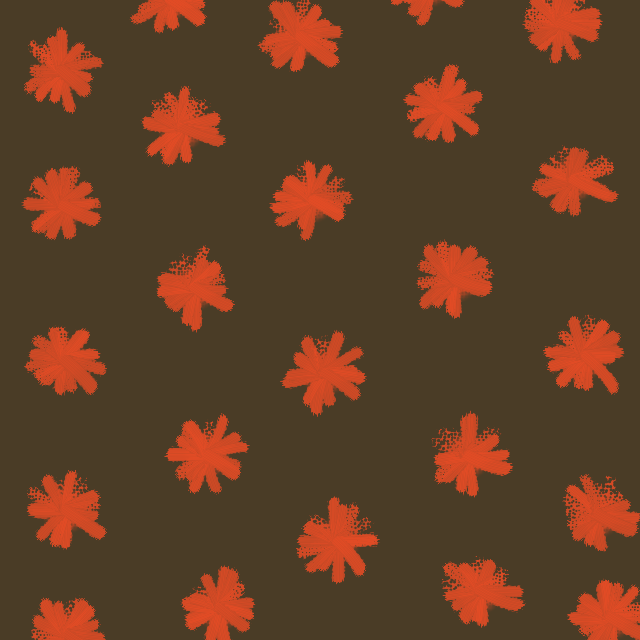
Give the GLSL for this pattern, as a WebGL 2 fragment shader.

```glsl
#version 300 es
precision highp float;
// Dry-brushed orange-red blossoms in five drifting columns on dark olive brown.

#define GROUND vec3(0.29, 0.235, 0.15)
#define PAINT vec3(0.885, 0.295, 0.145)
#define COLUMNS 5
#define ROWS 5
#define STROKES 14
#define PETAL_LENGTH 0.061
#define PETAL_HALF_WIDTH 0.0108
#define GRAIN_SCALE 185.0
#define DRYNESS 0.56
#define COLUMN_STEP 0.2035
#define ROW_SLANT 0.0195

uniform vec2 u_resolution;
out vec4 outColor;

// Per column: middle height, row pitch, quadratic and cubic spacing drift.
const vec4 COLUMN_SPACING[COLUMNS] = vec4[](
  vec4(0.562, 0.244, -0.003, 0.006),
  vec4(0.449, 0.262, 0.006, 0.006),
  vec4(0.582, 0.271, -0.004, 0.004),
  vec4(0.436, 0.285, 0.003, 0.012),
  vec4(0.556, 0.272, -0.014, 0.010));

float hash(vec2 p) {
  vec3 q = fract(vec3(p.xyx) * 0.1031);
  q += dot(q, q.yzx + 33.33);
  return fract((q.x + q.y) * q.z);
}

// Distance to the nearest jittered cell point: small pits in the paint.
float cellNoise(vec2 p) {
  vec2 cell = floor(p);
  float nearest = 1.0;
  for (int y = -1; y <= 1; y++)
    for (int x = -1; x <= 1; x++) {
      vec2 c = cell + vec2(x, y);
      vec2 point = c + 0.15 + 0.7 * vec2(hash(c), hash(c + 71.3));
      nearest = min(nearest, distance(p, point));
    }
  return nearest;
}

vec2 blossomCenter(int column, int row) {
  vec4 s = COLUMN_SPACING[column];
  float t = float(row - ROWS / 2);
  float x = 0.1 + COLUMN_STEP * float(column)
          + ROW_SLANT * t * min(float(column) + 0.1, 1.0);
  return vec2(x, 1.0 - (s.x + t * (s.y + t * (s.z - t * s.w))));
}

// Lays one brush stroke over the paint already present.
float paintStroke(float ink, vec2 p, float index, vec2 id, float grain, float edge) {
  vec2 seed = id * 17.0 + index * 3.7;
  float first = step(index, 0.5);              // bold petal at lower right
  float angle = -0.55 + index * 0.415 + 0.26 * (hash(seed) - 0.5)
              + 0.24 * (hash(id + 5.1) - 0.5);
  vec2 axis = vec2(cos(angle), sin(angle));
  float along = dot(p, axis);
  float across = dot(p, vec2(-axis.y, axis.x));
  across += (hash(seed + 2.2) - 0.5) * 6.0 * along * along;

  float reach = PETAL_LENGTH * (0.8 + 0.32 * hash(seed + 9.4) + 0.1 * first);
  float halfWidth = PETAL_HALF_WIDTH * (0.8 + 0.3 * hash(seed + 4.8) + 0.1 * first);
  float outward = clamp(along / reach, 0.0, 1.0);

  // Tapered capsule with a bristly tip and a grainy edge.
  float nearest = clamp(along, 0.004, reach - halfWidth);
  float d = length(vec2(along - nearest, across)) - halfWidth * (0.8 + 0.2 * outward);
  float bristles = sin(across * 1700.0 + index * 5.0) + sin(across * 2900.0 + index);
  d += 0.0011 * bristles * smoothstep(0.6, 1.0, outward) + 0.0035 * (0.45 - grain);

  // Upper and left strokes run dry most often, mainly toward the tip.
  float side = smoothstep(-0.5, 0.6, dot(axis, vec2(-0.25, 0.9)));
  float dry = smoothstep(0.3, 0.9, hash(seed + 6.6)) * (0.35 + 0.65 * side);
  dry *= (1.0 - first) * (0.5 + 0.5 * outward);
  float pit = mix(-0.2, DRYNESS, dry) + 0.12 * smoothstep(-0.004, 0.0, d);
  float cover = smoothstep(pit - 0.17, pit + 0.17, grain);
  cover *= 1.0 - smoothstep(-edge, edge, d);

  float tone = 0.88 + 0.12 * hash(seed + 8.1) + 0.025 * bristles;
  tone -= 0.12 * smoothstep(0.5, 1.0, abs(across) / halfWidth);
  return mix(ink, tone, cover * 0.94);
}

void main() {
  vec2 uv = gl_FragCoord.xy / u_resolution;
  float edge = max(0.0012, 0.8 / min(u_resolution.x, u_resolution.y));
  float grain = cellNoise(uv * GRAIN_SCALE);
  float ink = 0.0;

  for (int column = 0; column < COLUMNS; column++)
    for (int row = 0; row < ROWS; row++) {
      vec2 p = uv - blossomCenter(column, row);
      if (dot(p, p) > 0.0081) continue;
      vec2 id = vec2(column, row) + 1.0;

      // Thin underpaint, then the petals; the bold one goes on last.
      float base = 1.0 - smoothstep(0.018, 0.04, length(p));
      ink = max(ink, base * (0.5 + 0.7 * grain));
      for (int i = STROKES - 1; i >= 0; i--)
        ink = paintStroke(ink, p, float(i), id, grain, edge);
    }

  outColor = vec4(mix(GROUND, PAINT, clamp(ink, 0.0, 1.0)), 1.0);
}
```
